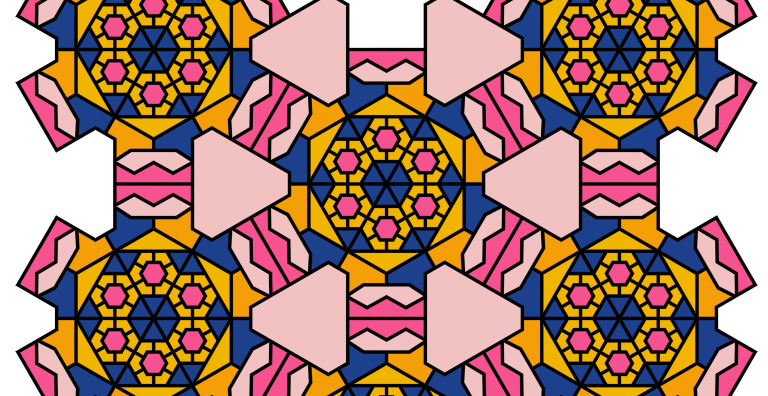
Reproduce this pattern procedurally as a Shadertoy shader.

```glsl
// Six interlocking hexagonal rosettes with zigzag bars and blunted triangles on white.
#define SPACING 0.679               // distance between rosettes, in canvas heights
#define CENTER vec2(0.5033, 0.5354) // middle rosette, as a share of the canvas
#define LINE_HALF 0.0063            // half line width, in rosette spacings
#define WHITE vec3(1.0)
#define INK vec3(0.0)
#define BLUSH vec3(0.95, 0.76, 0.76)
#define PINK vec3(0.96, 0.32, 0.56)
#define YELLOW vec3(0.945, 0.71, 0.0)
#define ORANGE vec3(0.955, 0.62, 0.03)
#define BLUE vec3(0.11, 0.25, 0.55)

const float SQ3 = 1.7320508;
const float STEP = 1.0471976;       // sixty degrees
const float PETAL = 1.0 / 12.0;     // apothem of the small hexagons
const float BAR_HALF = 0.25 / SQ3;  // half width of the bars
const float RING = 0.5 / SQ3;       // apothem of the outer hexagon

vec2 polar(float angle) { return vec2(cos(angle), sin(angle)); }

// Nearest centre of the triangular lattice with unit spacing
vec2 latticeCenter(vec2 p) {
    vec2 size = vec2(SQ3, 1.0);
    vec2 a = round(p / size) * size;
    vec2 b = (floor(p / size) + 0.5) * size;
    return distance(p, a) < distance(p, b) ? a : b;
}

// The middle rosette and its neighbours, except the one straight above
bool hasRosette(vec2 c) {
    return length(c) < 1.1 && distance(c, vec2(0.0, 1.0)) > 0.1;
}

float hexRadius(vec2 p) {
    p = abs(p);
    return max(p.y, 0.5 * (SQ3 * p.x + p.y));
}

// Blunted triangle between three rosettes, within one folded wedge
float bluntTriangle(vec2 h) {
    vec2 t = h - vec2(1.0 / SQ3, 0.0);
    return max(-t.x - 0.375 / SQ3, 0.5 * (SQ3 * t.y - t.x) - BAR_HALF);
}

// One wedge: h lies along the spoke, b.y along the bar and b.x across it.
// Returns the fill in rgb and the distance to the nearest line in a.
vec4 rosette(vec2 h, vec2 b, vec3 ringColor) {
    // Flower of seven hexagons inside a larger one
    vec2 t = b - vec2(0.0, 2.0 * PETAL);
    float petal = hexRadius(t);
    float ray = min(abs(t.x), 0.5 * abs(abs(t.x) - SQ3 * abs(t.y)));
    float line = min(abs(h.y), abs(petal - PETAL));
    line = min(line, abs(petal - 0.5 * PETAL));
    line = min(line, max(max(ray, 0.5 * PETAL - petal), petal - PETAL));

    // Outer hexagon and the seam behind each bar
    line = min(line, min(abs(b.y - 3.0 * PETAL), abs(h.x - RING)));
    line = min(line, max(b.x, max(1.0 / 3.0 - b.y, b.y - 0.375)));

    // Bar: chamfered pale band, zigzag and middle line
    float depth = b.y - 0.375;
    float band = min(depth, 0.8 * (depth - 0.65 * (b.x - 0.085)));
    float peak = 1.0 - abs(2.0 * b.x / BAR_HALF - 1.0);
    float zigzag = 0.87 * (b.y - 0.42 - 0.04 * peak);
    line = min(line, min(abs(band), abs(zigzag)));
    line = min(line, abs(b.y - 0.5));

    vec3 fill = ringColor;
    if (petal < 0.5 * PETAL) fill = PINK;
    else if (petal < PETAL) fill = YELLOW;
    else if (b.y < 3.0 * PETAL) fill = BLUE;
    else if (h.x < RING) fill = YELLOW;
    else if (zigzag > 0.0) fill = PINK;
    else if (band > 0.0) fill = BLUSH;
    return vec4(fill, line);
}

void mainImage(out vec4 fragColor, in vec2 fragCoord) {
    float unit = SPACING * iResolution.y;
    vec2 p = (fragCoord - CENTER * iResolution.xy) / unit;
    vec2 cell = latticeCenter(p);
    vec2 q = p - cell;

    // Fold the cell into a thirty degree wedge
    float angle = atan(q.y, q.x);
    float folded = abs(mod(angle + 0.5 * STEP, STEP) - 0.5 * STEP);
    vec2 h = length(q) * polar(folded);
    vec2 b = 0.5 * vec2(h.x - SQ3 * h.y, SQ3 * h.x + h.y);
    bool evenWedge = mod(floor(2.0 * angle / STEP), 2.0) < 0.5;

    vec2 triangleCenter = cell + polar(round(angle / STEP) * STEP) / SQ3;
    vec2 neighbour = cell + polar((floor(angle / STEP) + 0.5) * STEP);
    bool filled = length(triangleCenter) < 0.6;
    float blunt = bluntTriangle(h);

    vec3 color = WHITE;
    float line = 1.0;
    if (hasRosette(cell)) {
        vec4 wedge = rosette(h, b, evenWedge ? ORANGE : BLUE);
        color = wedge.rgb;
        line = min(abs(blunt), max(wedge.a, -blunt));
    } else {
        // Empty cells keep only the borders of what adjoins them
        if (filled) line = abs(blunt);
        if (hasRosette(neighbour)) line = min(line, max(abs(b.y - 0.5), b.x - BAR_HALF));
    }
    if (blunt < 0.0) color = filled ? BLUSH : WHITE;

    float soft = 0.7 / unit;
    color = mix(INK, color, smoothstep(-soft, soft, line - LINE_HALF));
    fragColor = vec4(color, 1.0);
}
```
